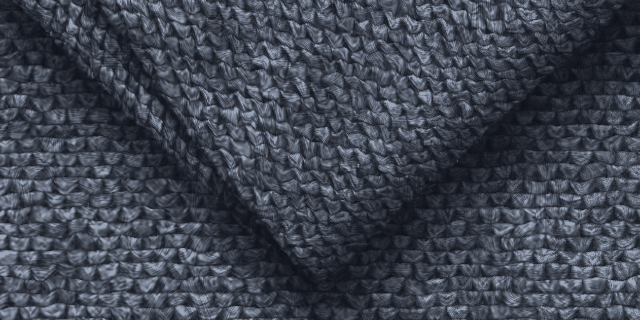
Reproduce this texture procedurally as a WebGL 2 fragment shader.

```glsl
#version 300 es
precision highp float;

#define GROUND_STITCH vec2(0.070, 0.044)
#define FLAP_STITCH vec2(0.058, 0.045)
#define BAND_STITCH vec2(0.054, 0.038)
#define FLAP_TIP vec2(0.99, 0.10)
#define BAND_TIP vec2(0.96, 0.10)
#define WOBBLE 0.022
#define FUZZ 0.30
#define GAP_TONE 0.17
#define EXPOSURE 1.20
#define DARK_YARN vec3(0.050, 0.060, 0.090)
#define LIGHT_YARN vec3(0.53, 0.57, 0.64)

uniform vec2 u_resolution;
out vec4 fragColor;

float hash(vec2 p) {
    vec3 q = fract(p.xyx * 0.1031);
    q += dot(q, q.yzx + 33.33);
    return fract((q.x + q.y) * q.z);
}

float noise(vec2 p) {
    vec2 i = floor(p), f = fract(p);
    f = f * f * (3.0 - 2.0 * f);
    return mix(mix(hash(i), hash(i + vec2(1, 0)), f.x),
               mix(hash(i + vec2(0, 1)), hash(i + vec2(1, 1)), f.x), f.y);
}

vec2 rotate(vec2 p, float angle) {
    float c = cos(angle), s = sin(angle);
    return vec2(c * p.x - s * p.y, s * p.x + c * p.y);
}

// Staggered bowl-shaped loops; zigzag breaks the rows into chevrons
float knit(vec2 p, vec2 size, float lean, float zigzag, float seed) {
    p += WOBBLE * (vec2(noise(p * 16.0 + seed), noise(p * 16.0 + seed + 40.0)) - 0.5);
    vec2 q = p / size;
    q.y += zigzag * abs(fract(q.x) - 0.5);
    float row = floor(q.y);
    q.x += 0.5 * mod(row, 2.0) + 0.15 * hash(vec2(row, seed));
    vec2 id = floor(q);
    vec2 f = fract(q) - 0.5;
    float tone = hash(id + seed);
    float turn = hash(id + seed + 61.0) - 0.5;
    f.x += lean * f.y;
    f.x -= floor(f.x + 0.5);

    // Dark pits between the loops, a fainter crease between the rows
    float side = abs(f.x) - mix(0.28, 0.52, f.y + 0.5);
    float pit = smoothstep(-0.16, 0.10, side);
    float crease = smoothstep(0.34, 0.52, abs(f.y + 0.06 * turn));

    // Strands fan to both sides and twist a little in each loop
    vec2 s = rotate(vec2(abs(f.x + 0.2 * turn), f.y), 0.6 + 0.8 * turn);
    float strand = noise(s * vec2(8.0, 2.2) + id * 17.0 + seed);
    float lit = (0.54 + 0.20 * f.y) * (0.48 + 0.90 * strand) * (0.82 + 0.36 * tone);
    float body = (1.0 - pit) * (1.0 - 0.75 * crease);
    return mix(GAP_TONE * (0.4 + 1.2 * strand), lit, body);
}

void main() {
    vec2 p = gl_FragCoord.xy / u_resolution.y;
    p.x += 1.0 - 0.5 * u_resolution.x / u_resolution.y;
    float soft = 1.5 / u_resolution.y + 0.002;

    // Signed distances to the folded edges, positive inside
    float ragged = 0.016 * (noise(p * 26.0) - 0.5) + 0.010 * (noise(p * 75.0) - 0.5);
    vec2 fromTip = p - FLAP_TIP;
    float bow = 0.028 * sin(3.14159 * clamp(fromTip.y / 0.9, 0.0, 1.0));
    float leftEdge = dot(fromTip, vec2(0.798, 0.603)) + bow + ragged;
    float rightEdge = dot(fromTip, vec2(-0.676, 0.737)) + ragged;
    float bandEdge = dot(p - BAND_TIP, vec2(0.699, 0.715)) + ragged;

    // Ground cloth, shaded by the folds above it
    float outside = max(-bandEdge, -rightEdge);
    float reach = mix(0.20, 0.36, smoothstep(0.8, 1.2, p.x));
    float groundLight = mix(0.15, 1.0, smoothstep(-0.03, reach, outside));
    groundLight *= mix(1.12, 0.92, smoothstep(0.2, 1.0, p.y));
    float tone = knit(p, GROUND_STITCH, 0.0, 0.12, 3.0) * groundLight;

    // Lower fold, rounded at its rim and dark beneath the flap
    float bandLight = 0.60 + 0.36 * smoothstep(0.0, 0.05, bandEdge);
    bandLight *= mix(0.15, 1.0, smoothstep(-0.01, 0.07, -leftEdge));
    bandLight *= mix(0.50, 1.0, smoothstep(0.1, 0.7, p.y));
    float band = knit(rotate(p, 0.78), BAND_STITCH, 0.4, 0.4, 11.0) * bandLight;
    tone = mix(tone, band, smoothstep(-soft, soft, min(bandEdge, rightEdge)));

    // Upper flap, its rows curling up toward the right edge
    float curl = max(0.0, 0.3 - rightEdge + ragged);
    vec2 flapPoint = rotate(fromTip, 0.22) - vec2(0.0, curl * curl);
    float flapLight = mix(0.42, 1.0, smoothstep(0.0, 0.20, rightEdge));
    flapLight *= mix(0.65, 1.0, smoothstep(0.0, 0.045, leftEdge));
    flapLight *= mix(0.84, 1.06, smoothstep(0.0, 0.5, fromTip.y));
    float flap = knit(flapPoint, FLAP_STITCH, 0.45, 0.55, 23.0) * flapLight;
    tone = mix(tone, flap, smoothstep(-soft, soft, min(leftEdge, rightEdge)));

    // Loose fibres and broad mottling
    vec2 fibre = rotate(p, 0.6 + 1.2 * noise(p * 9.0));
    float fuzz = noise(fibre * vec2(125.0, 50.0)) + noise(p * 100.0) - 1.0;
    tone *= 1.0 + 2.0 * FUZZ * fuzz;
    tone *= EXPOSURE * (0.86 + 0.28 * noise(p * 6.0));

    fragColor = vec4(mix(DARK_YARN, LIGHT_YARN, clamp(tone, 0.0, 1.15)), 1.0);
}
```
